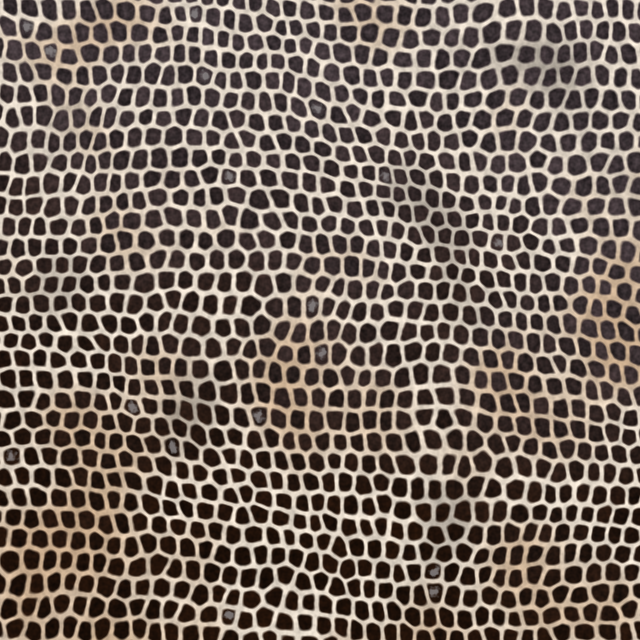
Write a Shadertoy shader that draws this texture.

```glsl
// Reptile leather: wavy rows of dark rounded scales set in a pale net.
#define GRID vec2(35.0, 31.0)            // scales across, rows up
#define JITTER vec2(0.36, 0.30)          // irregularity of scale centres
#define ROUNDNESS 18.0                   // lower gives rounder corners
#define NET_INNER 0.035                  // net is fully pale inside this
#define NET_OUTER 0.175                  // scale is fully dark beyond this
#define ROW_SLOPE 0.045                  // rows sink towards the right
#define SPECK_SHARE 0.014                // share of worn, pale scales
#define PALE vec3(0.90, 0.855, 0.795)
#define TAN vec3(0.70, 0.53, 0.36)
#define WARM_DARK vec3(0.115, 0.062, 0.032)
#define COOL_DARK vec3(0.215, 0.18, 0.19)

// Hashes
vec2 hash22(vec2 p) {
    vec3 h = fract(p.xyx * vec3(0.1031, 0.1030, 0.0973));
    h += dot(h, h.yzx + 33.33);
    return fract((h.xx + h.yz) * h.zy);
}

// Gradient noise, roughly -0.7 to 0.7
float slopeAt(vec2 corner, vec2 offset) {
    float angle = 6.28318 * hash22(corner + 71.0).x;
    return dot(vec2(cos(angle), sin(angle)), offset);
}

float gradientNoise(vec2 p) {
    vec2 i = floor(p), f = fract(p);
    vec2 u = f * f * f * (f * (f * 6.0 - 15.0) + 10.0);
    vec2 e = vec2(1.0, 0.0);
    return mix(mix(slopeAt(i, f), slopeAt(i + e, f - e), u.x),
               mix(slopeAt(i + e.yx, f - e.yx), slopeAt(i + 1.0, f - 1.0), u.x), u.y);
}

// Bends the canvas so that the rows drift, swell and narrow
vec2 bendRows(vec2 p) {
    vec2 bend = vec2(gradientNoise(p * 3.0 + 5.0), gradientNoise(p * 2.3 + 19.0)) * 0.035;
    bend += vec2(gradientNoise(p * 9.0 + 31.0), gradientNoise(p * 8.0 + 47.0)) * 0.007;
    bend += vec2(gradientNoise(p * 75.0), gradientNoise(p * 75.0 + 13.0)) * 0.0017;
    return p + bend + vec2(0.0, ROW_SLOPE * p.x);
}

// Staggered lattice: the cell of a row that lies near q
float rowShift(float row) {
    return 0.5 * mod(row, 2.0) + 0.3 * hash22(vec2(row, 7.0)).x;
}

vec2 cellNear(vec2 q, vec2 step2) {
    float row = floor(q.y) + step2.y;
    return vec2(floor(q.x - rowShift(row)) + step2.x, row);
}

// Vector from q to the centre of a cell, in row heights
vec2 toCentre(vec2 q, vec2 cell) {
    vec2 centre = cell + 0.5 + JITTER * (hash22(cell + 200.0) - 0.5);
    centre.x += rowShift(cell.y);
    return (centre - q) * vec2(GRID.y / GRID.x, 1.0);
}

// Rounded distance to the scale border; also gives the scale and its centre
float scaleBorder(vec2 q, out vec2 scale, out vec2 centre) {
    float nearest = 1e5;
    for (int j = -1; j <= 1; j++)
    for (int i = -1; i <= 1; i++) {
        vec2 cell = cellNear(q, vec2(i, j));
        vec2 v = toCentre(q, cell);
        if (dot(v, v) < nearest) {
            nearest = dot(v, v);
            scale = cell;
            centre = v;
        }
    }
    float sum = 0.0;
    for (int j = -2; j <= 2; j++)
    for (int i = -2; i <= 2; i++) {
        vec2 v = toCentre(q, cellNear(q, vec2(i, j)));
        vec2 gap = v - centre;
        if (dot(gap, gap) > 0.0001)
            sum += exp(-ROUNDNESS * dot(0.5 * (v + centre), normalize(gap)));
    }
    return -log(sum) / ROUNDNESS;
}

void mainImage(out vec4 fragColor, in vec2 fragCoord) {
    vec2 p = fragCoord / iResolution.y;
    vec2 scale, centre;
    float border = scaleBorder(bendRows(p) * GRID, scale, centre);
    vec2 chance = hash22(scale + 400.0);

    // Broad stains and fine grain
    float stain = gradientNoise(p * 3.5 + 60.0) + 0.5 * gradientNoise(p * 8.0 + 80.0);
    float grain = gradientNoise(p * 110.0) + 0.6 * gradientNoise(p * 210.0);

    // Scales: cool towards the top right, warm brown below
    float coolness = smoothstep(0.15, 0.95, p.y * 0.85 + p.x * 0.25 + 0.25 * stain);
    vec3 dark = mix(WARM_DARK, COOL_DARK, coolness);
    dark *= 0.82 + 0.4 * chance.x + 0.45 * grain;
    dark += 0.035 * coolness * smoothstep(0.2, 0.4, border);

    // A few worn scales with a pale spot
    float worn = step(1.0 - SPECK_SHARE, chance.y);
    float spot = smoothstep(0.34, 0.08, length(centre) + 0.2 * grain);
    dark = mix(dark, vec3(0.56, 0.54, 0.54), worn * spot * 0.8);

    // Net: pale, tanned low down and in stained patches
    float tanned = smoothstep(0.0, 0.75, stain + 0.3 - 0.45 * p.y);
    vec3 net = mix(PALE, TAN, 0.55 * tanned);
    net *= 1.0 + 0.16 * gradientNoise(p * 45.0 + 9.0) + 0.1 * grain;
    net *= 1.0 - 0.3 * smoothstep(0.2, 0.65, gradientNoise(p * 5.0 + 140.0));

    // Soft boundary, never thinner than a pixel
    float pixel = GRID.y / iResolution.y;
    float width = 0.04 * gradientNoise(p * 14.0 + 25.0);
    float outer = max(NET_OUTER, NET_INNER + pixel);
    float cover = smoothstep(NET_INNER, outer, border + width);
    fragColor = vec4(clamp(mix(net, dark, cover), 0.0, 1.0), 1.0);
}
```
